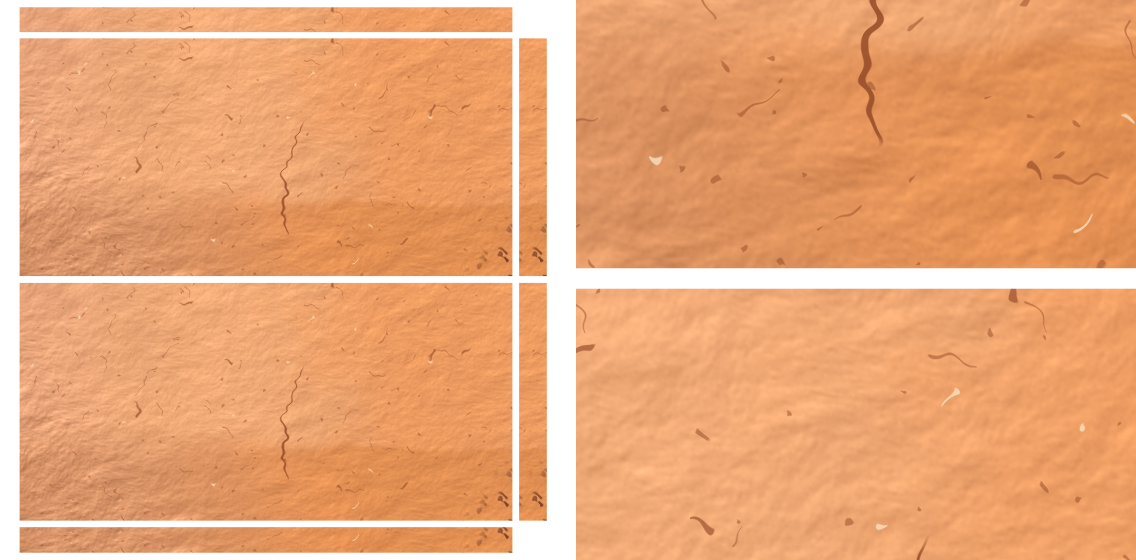
Left: the whole. Right: its middle third, enlarged.
This texture is drawn by a Shadertoy shader. Its source:

```glsl
// Weathered orange plaster shown in white-framed panels with repeated edge strips.
// Cellular bumps are lit from the upper left; warped tapered strokes make the
// cracks, pits and pale flecks. Every panel samples the same wall function.

const vec2 PANEL = vec2(0.880, 0.4245);
const vec2 LIGHT = vec2(-0.5, 0.86);
const vec3 CRACK_BROWN = vec3(0.58, 0.29, 0.15);
const vec3 PIT_BROWN = vec3(0.40, 0.20, 0.12);
const vec3 FLECK_CREAM = vec3(0.98, 0.88, 0.74);

vec2 hash2(vec2 p) {
    vec3 q = fract(p.xyx * vec3(0.1031, 0.1030, 0.0973));
    q += dot(q, q.yzx + 33.33);
    return fract((q.xx + q.yz) * q.zy);
}

// Smooth cellular noise: one signed round bump per cell.
float bumps(vec2 p) {
    vec2 cell = floor(p);
    float sum = 0.0;
    for (int j = -1; j <= 1; j++)
    for (int i = -1; i <= 1; i++) {
        vec2 id = cell + vec2(i, j);
        vec2 d = p - id - hash2(id);
        float k = max(0.0, 1.0 - dot(d, d));
        sum += k * k * k * (2.0 * hash2(id + 57.0).x - 1.0);
    }
    return sum;
}

// Layered relief, stretched along a rising diagonal.
float relief(vec2 p) {
    vec2 q = mat2(0.57, -0.42, 0.42, 0.91) * p * 34.0;
    float sum = 0.0, amp = 1.0;
    for (int i = 0; i < 4; i++) {
        sum += amp * bumps(q + float(i) * 19.0);
        q = q * 2.07 + 0.35 * sin(q.yx * 1.3);
        amp *= 0.55;
    }
    return sum;
}

// Coverage of a tapered stroke from a to b.
float stroke(vec2 p, vec2 a, vec2 b, float width, float px) {
    vec2 ab = b - a;
    float t = clamp(dot(p - a, ab) / dot(ab, ab), 0.0, 1.0);
    float d = length(p - a - ab * t) + width * 0.7 * t;
    return 1.0 - smoothstep(width - px, width + px, d);
}

// Random strokes, at most one in each grid cell.
float scatter(vec2 p, float size, float density, float reach, float width, float seed, float px) {
    vec2 cell = floor(p / size);
    float cover = 0.0;
    for (int j = -1; j <= 1; j++)
    for (int i = -1; i <= 1; i++) {
        vec2 id = cell + vec2(i, j) + seed;
        vec2 r = hash2(id), s = hash2(id + 31.0);
        vec2 centre = (id - seed + r) * size;
        float angle = 6.283 * s.y;
        vec2 arm = reach * (0.3 + 0.7 * r.x) * vec2(cos(angle), sin(angle));
        float hit = stroke(p, centre - arm, centre + arm, width * (0.5 + r.y), px);
        cover = max(cover, hit * step(s.x, density));
    }
    return cover;
}

// Long upright crack with a wavering path.
float longCrack(vec2 p, float px) {
    float path = 0.473 + 0.032 * smoothstep(0.18, 0.28, p.y)
               + 0.004 * sin(p.y * 95.0) + 0.002 * sin(p.y * 270.0);
    float width = 0.0009 + 0.0013 * smoothstep(0.06, 0.12, p.y) * (1.0 - smoothstep(0.15, 0.19, p.y));
    float ends = smoothstep(0.070, 0.080, p.y) * (1.0 - smoothstep(0.265, 0.280, p.y));
    return ends * (1.0 - smoothstep(width - px, width + px, abs(p.x - path)));
}

vec3 wall(vec2 p, float px) {
    // Broad stains: pink centre and left, orange right, darker lower band.
    float drift = bumps(p * 7.0) + 0.5 * bumps(p * 17.0 + 5.0);
    vec3 colour = mix(vec3(0.905, 0.64, 0.475), vec3(0.94, 0.665, 0.465), smoothstep(0.0, 0.30, p.x));
    colour = mix(colour, vec3(0.925, 0.605, 0.375), smoothstep(0.38, 0.72, p.x + 0.06 * drift));
    float edge = 0.142 - 0.018 * p.x + 0.004 * sin(p.x * 23.0) + 0.006 * drift;
    float soft = mix(0.05, 0.006, smoothstep(0.2, 0.65, p.x));
    float band = 1.0 - smoothstep(edge - soft, edge + soft, p.y);
    vec3 damp = mix(vec3(0.84, 0.57, 0.40), vec3(0.875, 0.55, 0.315), smoothstep(0.15, 0.60, p.x));
    colour = mix(colour, damp, 0.88 * band) * (1.0 + 0.025 * drift);

    // Relief grows coarse and strong toward the lower left.
    float rough = 1.0 - smoothstep(0.06, 0.46, p.x + p.y * 0.9);
    float slope = relief(p) - relief(p + LIGHT * 0.0035);
    float shade = slope * mix(0.15, 0.34, rough) + 0.02 * bumps(p * 430.0);
    colour *= 1.0 + shade * vec3(0.75, 1.0, 1.2);

    // Cracks, pits and flecks.
    vec2 w = p + 0.0035 * sin(p.yx * vec2(150.0, 130.0)) + 0.0014 * sin(p.yx * vec2(410.0, 370.0));
    float fine = scatter(w, 0.055, 0.35, 0.017, 0.0009, 11.0, px);
    float bold = scatter(w, 0.110, 0.35, 0.014, 0.0020, 73.0, px);
    float pits = scatter(w, 0.026, 0.22, 0.0016, 0.0017, 140.0, px);
    float corner = smoothstep(0.76, 0.86, p.x - 0.8 * p.y);
    float holes = scatter(w, 0.018, 0.60, 0.004, 0.0035, 205.0, px) * corner;
    float flecks = scatter(w, 0.075, 0.20, 0.004, 0.0016, 260.0, px);
    colour = mix(colour, CRACK_BROWN, max(0.5 * fine, max(0.65 * bold, 0.5 * pits)));
    colour = mix(colour, CRACK_BROWN, 0.85 * longCrack(p + 0.5 * (w - p), px));
    colour = mix(colour, PIT_BROWN, 0.85 * holes);
    return mix(colour, FLECK_CREAM, 0.8 * flecks);
}

float span(float x, float lo, float hi, float px) {
    return clamp((x - lo) / px + 0.5, 0.0, 1.0) * clamp((hi - x) / px + 0.5, 0.0, 1.0);
}

void mainImage(out vec4 fragColor, in vec2 fragCoord) {
    vec2 uv = fragCoord / iResolution.xy;
    float px = 1.0 / min(iResolution.x, iResolution.y);

    // Panel layout: two full panels, top and bottom strips, right-hand strips.
    vec2 origin = vec2(uv.x < 0.921 ? 0.035 : 0.0965, 0.013);
    if (uv.y > 0.0645) origin.y = 0.0703;
    if (uv.y > 0.501) origin.y = 0.507;
    if (uv.y > 0.937) origin.y = 0.5625;
    float panels = span(uv.y, 0.0703, 0.4948, px) + span(uv.y, 0.507, 0.9315, px);
    float strips = span(uv.y, 0.013, 0.0586, px) + span(uv.y, 0.9427, 0.987, px);
    float mask = span(uv.x, 0.035, 0.915, px) * (panels + strips)
               + span(uv.x, 0.927, 0.9765, px) * panels;

    vec3 plaster = wall(clamp(uv - origin, vec2(0.0), PANEL), px);
    fragColor = vec4(mix(vec3(1.0), clamp(plaster, 0.0, 1.0), mask), 1.0);
}
```
